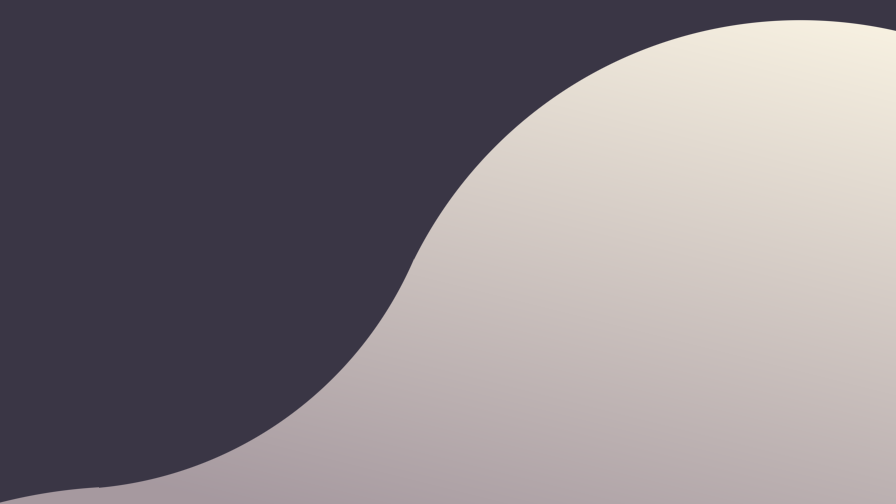
Write a Shadertoy shader that draws this background.

```glsl
#define NIGHT vec3(0.227, 0.212, 0.271)
#define CREAM vec3(0.965, 0.940, 0.880)
#define MAUVE vec3(0.650, 0.600, 0.625)
// Circles as centre x, centre y, radius, in canvas heights
#define FOOT vec3(0.257, -1.007, 1.042)
#define VALLEY vec3(0.127, 0.785, 0.756)
#define DOME vec3(1.588, 0.104, 0.856)
// Where one arc hands over to the next
#define FOOT_END 0.197
#define VALLEY_END 0.822
// Horizontal tilt of the gradient
#define TILT 0.25

float circleDistance(vec2 p, vec3 circle) {
    return length(p - circle.xy) - circle.z;
}

// Signed distance to the hill, negative inside
float hillDistance(vec2 p) {
    if (p.x < FOOT_END) return circleDistance(p, FOOT);
    if (p.x < VALLEY_END) return -circleDistance(p, VALLEY);
    return circleDistance(p, DOME);
}

// Light falls from the upper right
vec3 hillColor(vec2 p) {
    float shade = (1.375 - p.y - TILT * p.x) / 1.26;
    return mix(CREAM, MAUVE, clamp(shade, 0.0, 1.0));
}

void mainImage(out vec4 fragColor, in vec2 fragCoord) {
    vec2 p = fragCoord / iResolution.y;
    float softness = 0.75 / iResolution.y;
    float outside = smoothstep(-softness, softness, hillDistance(p));
    fragColor = vec4(mix(hillColor(p), NIGHT, outside), 1.0);
}
```
